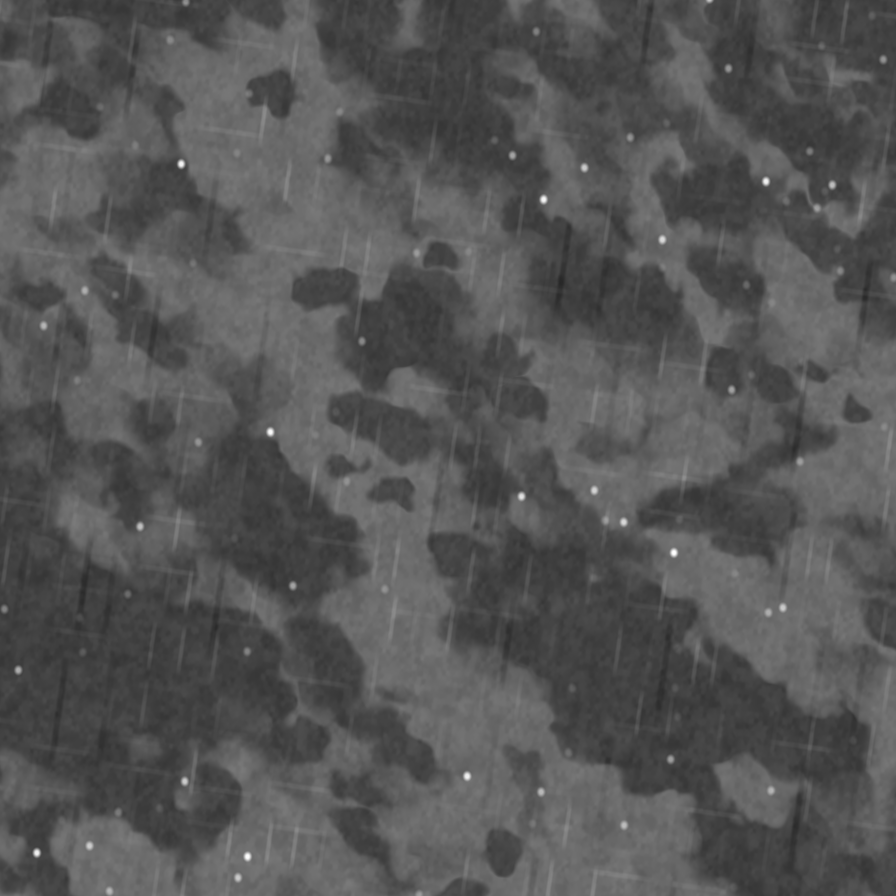
Write a three.js fragment shader that draws this texture.

```glsl
// Grey radar view of farmland: dark ragged fields, pale diagonal ridges, fine grain and bright glints.
varying vec2 vUv;

float hash(vec2 c) {
  vec3 q = fract(c.xyx * 0.1031);
  q += dot(q, q.yzx + 33.33);
  return fract((q.x + q.y) * q.z);
}

vec2 hash2(vec2 c) {
  return vec2(hash(c), hash(c + 57.3));
}

// Cellular noise: one random value per cell, blended at slightly boxy borders.
float patches(vec2 p, float sharpness) {
  vec2 cell = floor(p);
  float total = 0.0, weights = 0.0;
  for (int y = -1; y <= 1; y++) {
    for (int x = -1; x <= 1; x++) {
      vec2 id = cell + vec2(float(x), float(y));
      vec2 v = id + 0.1 + 0.8 * hash2(id) - p;
      v *= v;
      float w = exp(-sharpness * pow(dot(v, v), 0.25));
      total += w * hash(id + 19.7);
      weights += w;
    }
  }
  return total / weights;
}

// Scattered oval blobs; "share" is the fraction of cells that hold one.
float blobs(vec2 p, float share) {
  vec2 cell = floor(p);
  float cover = 0.0;
  for (int y = -1; y <= 1; y++) {
    for (int x = -1; x <= 1; x++) {
      vec2 id = cell + vec2(float(x), float(y));
      float radius = mix(0.22, 0.48, hash(id + 3.1));
      float d = length(id + hash2(id) - p);
      float edge = 1.0 - smoothstep(radius - 0.09, radius + 0.09, d);
      cover = max(cover, edge * step(hash(id + 8.6), share));
    }
  }
  return cover;
}

// Small bright points, gathered into loose clusters by slow sines.
float glints(vec2 p) {
  vec2 cell = floor(p);
  float light = 0.0;
  for (int y = -1; y <= 1; y++) {
    for (int x = -1; x <= 1; x++) {
      vec2 id = cell + vec2(float(x), float(y));
      float cluster = sin(id.x * 0.63 + 1.3 * sin(id.y * 0.4)) * sin(id.y * 0.71 + 2.0);
      float present = step(hash(id + 5.5), 0.09 + 0.16 * max(cluster, 0.0));
      float strength = 0.08 + 0.6 * pow(hash(id + 2.2), 3.0);
      float d = length((id + hash2(id) - p) * vec2(1.0, 0.85));
      light = max(light, present * strength * (1.0 - smoothstep(0.03, 0.17, d)));
    }
  }
  return light;
}

// One thin line per cell, fading at both ends.
float hairlines(vec2 p) {
  vec2 id = floor(p), f = fract(p);
  float d = abs(f.x - mix(0.2, 0.8, hash(id + 4.4)));
  float fade = smoothstep(0.0, 0.3, f.y) * smoothstep(1.0, 0.7, f.y);
  return (1.0 - smoothstep(0.02, 0.1, d)) * fade * pow(hash(id + 6.1), 3.0);
}

void main() {
  vec2 uv = vUv;

  // Ragged outlines
  vec2 ragged = vec2(patches(uv * 42.0, 7.0), patches(uv * 42.0 + 31.0, 7.0)) - 0.5;
  vec2 wave = sin(uv.yx * vec2(17.0, 14.0) + 2.0 * sin(uv * 9.0));
  vec2 p = uv + 0.022 * ragged + 0.009 * wave;

  // Ridge axis runs down to the right; the field grid is tilted a little
  vec2 ridge = vec2(dot(p, vec2(0.68, -0.73)), dot(p, vec2(0.73, 0.68)));
  vec2 field = vec2(dot(p, vec2(0.99, -0.14)), dot(p, vec2(0.14, 0.99)));
  vec2 grid = vec2(dot(uv, vec2(0.99, -0.14)), dot(uv, vec2(0.14, 0.99)));

  // Land cover from broad ridges to small plots
  float land = 0.42 * patches(ridge * vec2(3.2, 8.5) + 11.0, 12.0)
             + 0.33 * patches(field * vec2(12.0, 14.0) + 40.0, 13.0)
             + 0.25 * patches(ridge * vec2(19.0, 30.0) + 70.0, 9.0);
  float pale = smoothstep(0.33, 0.63, land);
  float tone = mix(0.252, 0.425, pale);

  // Dark copses, some long along the ridges and some compact
  float copses = max(blobs(ridge * vec2(8.0, 17.0) + 23.0, 0.16),
                     blobs(field * vec2(15.0, 18.0) + 5.0, 0.12));
  tone = mix(tone, 0.25, 0.85 * copses);

  // Soft mottling and fine speckle
  tone += 0.045 * (patches(uv * 55.0 + 13.0, 6.0) - 0.5);
  tone += 0.055 * (patches(grid * vec2(190.0, 150.0), 5.0) - 0.5);

  // Field boundaries, pale and dark
  tone += 0.09 * hairlines(grid * vec2(27.0, 15.0));
  tone += 0.05 * hairlines(grid.yx * vec2(22.0, 11.0) + 9.0);
  tone -= 0.07 * hairlines(grid * vec2(18.0, 7.0) + 50.0);

  tone += glints(uv * 28.0);
  gl_FragColor = vec4(vec3(clamp(tone, 0.0, 1.0)), 1.0);
}
```
